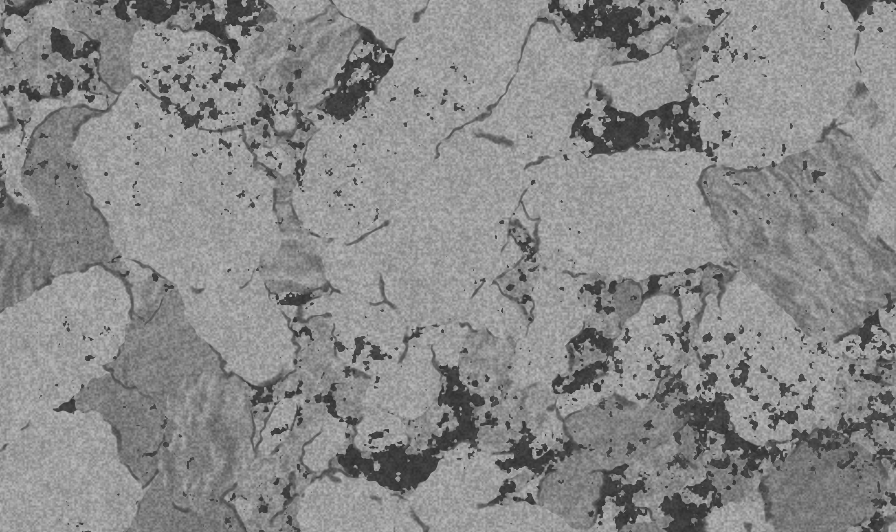
This texture is drawn by a Shadertoy shader. Its source:

```glsl
// Backscatter view of a porous sandstone: ragged pale and mid-grey grains in
// three sizes, scattered on jittered grids over a crumbly matrix whose noise
// threshold opens dark pores; fine detector noise covers everything.

float hash(vec2 p) {
    vec3 h = fract(p.xyx * 0.1031);
    h += dot(h, h.yzx + 33.33);
    return fract((h.x + h.y) * h.z);
}

float noise(vec2 p) {
    vec2 i = floor(p), f = fract(p);
    f = f * f * (3.0 - 2.0 * f);
    return mix(mix(hash(i), hash(i + vec2(1, 0)), f.x),
               mix(hash(i + vec2(0, 1)), hash(i + vec2(1, 1)), f.x), f.y);
}

float fbm(vec2 p) {
    return 0.5 * noise(p) + 0.3 * noise(p * 2.1 + 7.3) + 0.2 * noise(p * 4.3 + 19.1);
}

// Offset that makes grain outlines uneven, coarse bends plus fine chipping
vec2 ragged(vec2 p) {
    vec2 bend = vec2(noise(p * 15.0), noise(p * 15.0 + 41.0)) - 0.5;
    vec2 chip = vec2(noise(p * 75.0 + 13.0), noise(p * 75.0 + 67.0)) - 0.5;
    return p + 0.035 * bend + 0.011 * chip;
}

// One layer of grains laid over the grey value already present
float addGrains(float grey, vec2 p, float cellSize, float presence, float seed) {
    vec2 w = ragged(p + seed) - seed;
    vec2 cell = floor(w / cellSize);
    float aa = 0.8 / iResolution.y;

    for (int j = -1; j <= 1; j++)
    for (int i = -1; i <= 1; i++) {
        vec2 id = cell + vec2(i, j);
        vec2 key = id + seed * 17.0;
        if (hash(key) > presence) continue;

        // Position, direction and proportions of this grain
        vec2 jitter = vec2(hash(key + 3.7), hash(key + 8.1));
        vec2 q = w - (id + 0.2 + 0.6 * jitter) * cellSize;
        float angle = 3.1416 * hash(key + 12.9);
        float c = cos(angle), s = sin(angle);
        q = vec2(c * q.x + s * q.y, c * q.y - s * q.x);
        float halfLength = cellSize * mix(0.42, 0.82, hash(key + 21.3));
        float halfWidth = halfLength * mix(0.38, 0.8, hash(key + 27.7));

        // Rounded, slightly blocky outline
        float power = mix(2.0, 3.6, hash(key + 31.1));
        vec2 r = abs(q) / vec2(halfLength, halfWidth);
        float d = (pow(pow(r.x, power) + pow(r.y, power), 1.0 / power) - 1.0) * halfWidth;
        if (d > 0.012) continue;

        // Most grains are smooth and pale, the rest darker and streaked
        float kind = hash(key + 38.3);
        float darker = step(0.66, kind);
        float tone = mix(0.617, mix(0.46, 0.54, hash(key + 44.9)), darker);
        float streak = noise(q * vec2(25.0, 110.0) + key) - 0.5;
        tone += streak * mix(0.02, 0.06 + 0.14 * step(0.9, kind), darker);
        tone += 0.03 * (noise(p * 22.0 + key) - 0.5);
        grey = mix(grey, tone, 1.0 - smoothstep(-aa, aa, d));

        // Broken dark seam along the rim
        float seam = 1.0 - smoothstep(0.0008, 0.0008 + 2.5 * aa, abs(d));
        float gate = smoothstep(0.52, 0.68, noise(p * 24.0 + key));
        grey = mix(grey, 0.3, 0.8 * seam * gate);
    }
    return grey;
}

void mainImage(out vec4 fragColor, in vec2 fragCoord) {
    vec2 p = fragCoord / iResolution.y + 3.0;

    // Crumbly matrix: solid fraction falls where porosity is high
    float porosity = 0.7 * noise(p * 8.0) + 0.3 * noise(p * 17.0 + 5.0);
    float solid = fbm(p * 48.0) + 0.85 * (0.5 - porosity);
    float poreGrey = 0.215 + 0.05 * noise(p * 60.0 + 9.0);
    float crumbGrey = mix(0.44, 0.66, fbm(p * 65.0 + 31.0));
    float matrixGrey = mix(poreGrey, crumbGrey, smoothstep(0.41, 0.49, solid));

    // Small grains, then open pores eating into them, then larger grains
    float grey = addGrains(matrixGrey, p, 0.085, 0.5, 1.0);
    grey = mix(poreGrey, grey, smoothstep(0.29, 0.34, solid));
    grey = addGrains(grey, p, 0.165, 0.52, 2.0);
    grey = addGrains(grey, p, 0.27, 0.62, 3.0);

    // Sparse pits that break through every grain
    float pits = fbm(p * 55.0 + 83.0) + 0.5 * (noise(p * 6.0 + 29.0) - 0.5);
    grey = mix(grey, poreGrey + 0.03, smoothstep(0.78, 0.84, pits));

    // Detector noise, weaker in the dark
    float grain = noise(p * 290.0) + 0.6 * noise(p * 190.0 + 57.0) - 0.8;
    grey += grain * mix(0.06, 0.15, smoothstep(0.2, 0.55, grey));

    fragColor = vec4(vec3(grey), 1.0);
}
```
